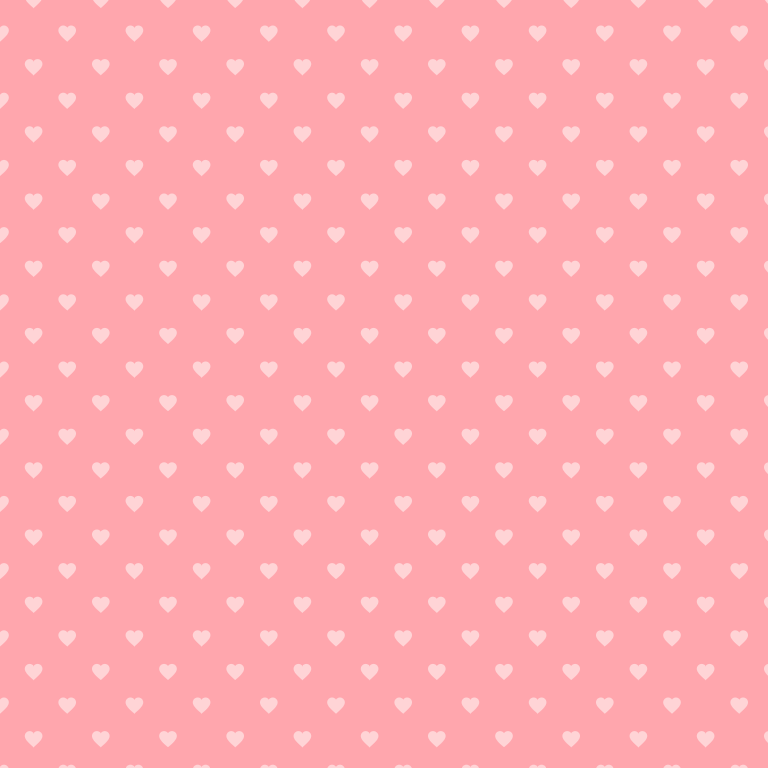
A WebGL 1 fragment shader for this pattern:

```glsl
precision highp float;
// Pale hearts in staggered rows on a flat pink ground.
// Two square lattices, offset by half a cell, each repeat one heart made of
// round lobes above and a tapering cubic profile below.

uniform vec2 u_resolution;

// Approximate signed distance to a heart of half width 1, y up, centred in height.
float heartDistance(vec2 p) {
  p = vec2(abs(p.x), p.y - 0.3675);

  // Upper half: a pair of overlapping circles.
  if (p.y > 0.0) return length(p - vec2(0.45, 0.0)) - 0.55;

  // Lower half: half width as a function of depth, corrected by its slope.
  float depth = min(-p.y / 1.285, 1.5);
  float halfWidth = 1.0 + depth * depth * (0.537 * depth - 1.537);
  float slope = depth * (1.611 * depth - 3.074) / 1.285;
  return (p.x - halfWidth) / sqrt(1.0 + slope * slope);
}

// Offset from the nearest cell centre.
vec2 repeatCell(vec2 p) {
  return fract(p) - 0.5;
}

void main() {
  float pitch = 0.0875;
  float heartSize = 0.131;

  // Cells are counted from the top left corner, with y still pointing up.
  vec2 uv = gl_FragCoord.xy / u_resolution.y;
  vec2 cell = (uv - vec2(0.0, 1.0)) / pitch;

  // Two interleaved lattices of hearts.
  float d = min(heartDistance(repeatCell(cell + vec2(0.0, 0.5)) / heartSize),
                heartDistance(repeatCell(cell + vec2(0.5, 0.0)) / heartSize));

  // One-pixel edge smoothing.
  float pixel = 1.0 / (u_resolution.y * pitch * heartSize);
  float coverage = clamp(0.5 - d / pixel, 0.0, 1.0);

  vec3 ground = vec3(1.0, 0.65, 0.68);
  vec3 heart = vec3(1.0, 0.83, 0.84);
  gl_FragColor = vec4(mix(ground, heart, coverage), 1.0);
}
```
